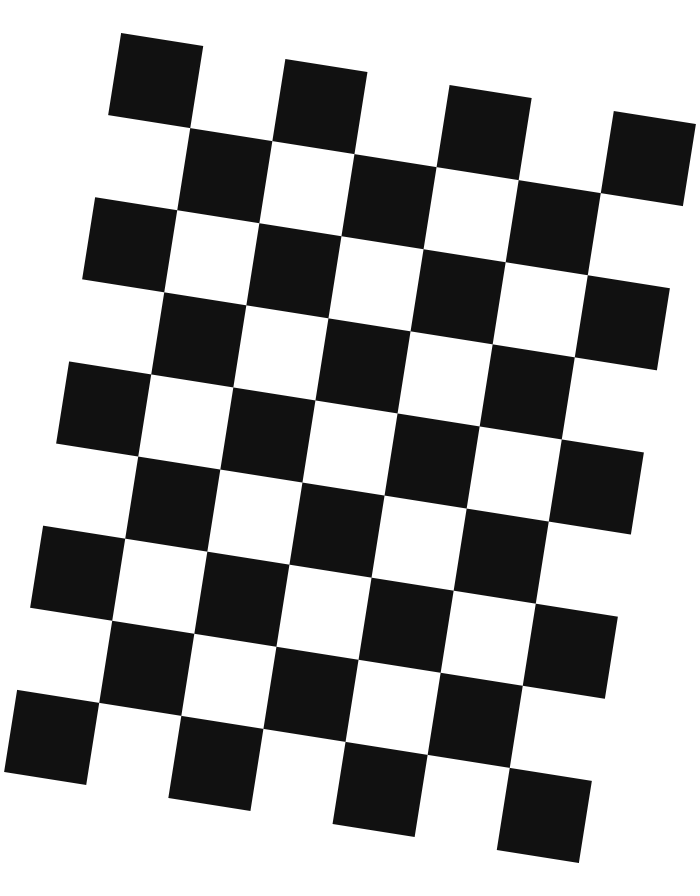
Reproduce this pattern procedurally as a WebGL 2 fragment shader.

```glsl
#version 300 es
precision highp float;
// A tilted 7 by 9 checkerboard with dark corners, centred on a white tile.

uniform vec2 u_resolution;
out vec4 outColor;

// Alternates +1 and -1 from cell to cell, with an edge one pixel wide.
vec2 alternate(vec2 q, float pixel) {
    vec2 wave = abs(mod(q - 0.5, 2.0) - 1.0) - 0.5;
    return clamp(2.0 * wave / pixel, -1.0, 1.0);
}

void main() {
    const vec2 cells = vec2(7.0, 9.0);
    const vec3 ink = vec3(0.065);
    const vec3 paper = vec3(1.0);

    // The tile measures 25 by 32 units; one cell is 2.969 units wide.
    float unit = min(u_resolution.x / 25.0, u_resolution.y / 32.0);
    float pixel = 1.0 / (unit * 2.969);
    vec2 p = (gl_FragCoord.xy - 0.5 * u_resolution) * pixel;

    // Turn clockwise by nine degrees.
    float angle = radians(9.0);
    float c = cos(angle), s = sin(angle);
    vec2 board = vec2(c * p.x - s * p.y, s * p.x + c * p.y);

    // Outer cells extend past the rim, so only the mask smooths it.
    vec2 q = clamp(board + 0.5 * cells, vec2(0.5), cells - 0.5);
    vec2 parity = alternate(q, pixel);
    float dark = 0.5 + 0.5 * parity.x * parity.y;

    // The white margin closes the tile on all four sides.
    vec2 rim = abs(board) - 0.5 * cells;
    float inside = clamp(0.5 - max(rim.x, rim.y) / pixel, 0.0, 1.0);

    outColor = vec4(mix(paper, ink, dark * inside), 1.0);
}
```
